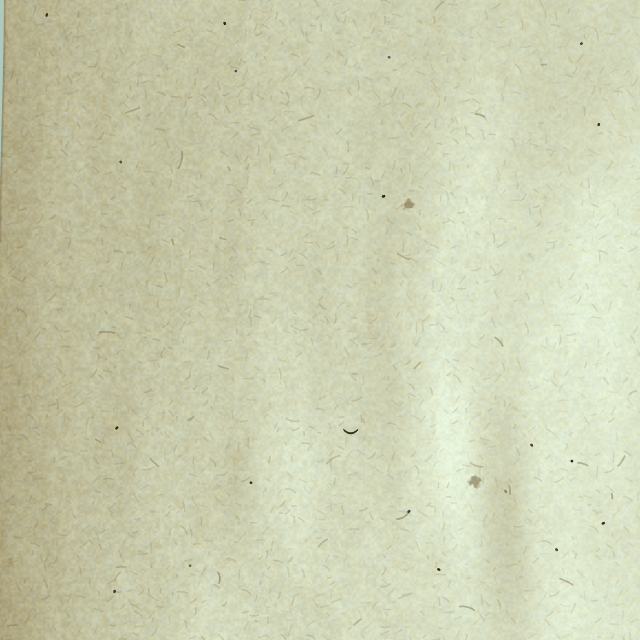
Give the GLSL for this texture, as a three.js fragment shader.

```glsl
// Aged, pale green-cream paper: a browned left edge, soft vertical folds,
// fine mottled grain, short fibres and a few dark specks.
// One tone value drives the colour ramp; marks are scattered on jittered grids.

varying vec2 vUv;

vec2 hash2(vec2 p) {
  vec3 q = fract(vec3(p.xyx) * vec3(0.1031, 0.1030, 0.0973));
  q += dot(q, q.yzx + 33.33);
  return fract((q.xx + q.yz) * q.zy);
}

float noise(vec2 p) {
  vec2 i = floor(p), f = fract(p);
  f = f * f * (3.0 - 2.0 * f);
  float low = mix(hash2(i).x, hash2(i + vec2(1.0, 0.0)).x, f.x);
  float high = mix(hash2(i + vec2(0.0, 1.0)).x, hash2(i + 1.0).x, f.x);
  return mix(low, high, f.y);
}

float fbm(vec2 p) {
  float sum = 0.0, amp = 0.5;
  for (int i = 0; i < 4; i++) {
    sum += amp * noise(p);
    p = p * 2.03 + 17.3;
    amp *= 0.5;
  }
  return sum;
}

// Soft elongated hill used for single broad folds
float fold(vec2 p, vec2 centre, vec2 size) {
  vec2 d = (p - centre) / size;
  return exp(-dot(d, d));
}

// Curved stroke along x, with half length and half width in canvas units
float stroke(vec2 p, float halfLength, float halfWidth, float bend) {
  p.y -= bend * p.x * p.x;
  p.x -= clamp(p.x, -halfLength, halfLength);
  return 1.0 - smoothstep(halfWidth, halfWidth + 0.0018, length(p));
}

// Randomly turned strokes, one at most per grid cell
float scatter(vec2 p, float cells, float share, float halfLength, float halfWidth, float seed) {
  float mask = 0.0;
  vec2 home = floor(p * cells);
  for (int y = -1; y <= 1; y++) {
    for (int x = -1; x <= 1; x++) {
      vec2 cell = home + vec2(float(x), float(y));
      vec2 place = hash2(cell + seed);
      vec2 kind = hash2(cell + seed + 71.7);
      vec2 look = hash2(cell + seed + 139.1);
      float angle = kind.y * 3.1416;
      vec2 d = p - (cell + place) / cells;
      d = mat2(cos(angle), -sin(angle), sin(angle), cos(angle)) * d;
      float mark = stroke(d, halfLength * (0.3 + look.x), halfWidth, (look.y - 0.5) * 60.0);
      mask = max(mask, mark * step(kind.x, share) * (0.4 + 0.6 * look.y));
    }
  }
  return mask;
}

// Brown stain with a ragged rim
float blot(vec2 p, vec2 centre, float radius) {
  float d = length(p - centre) + 0.006 * (noise(p * 260.0) - 0.5);
  return 1.0 - smoothstep(radius * 0.6, radius * 1.3, d);
}

void main() {
  vec2 p = vUv;

  // Broad light: brown at the left, paler to the right and below
  float tone = 0.09 + 0.5 * (1.0 - exp(-6.0 * p.x)) + 0.2 * p.x;
  tone += 0.16 * (0.5 - p.y) * smoothstep(0.0, 0.3, p.x);

  // Vertical folds that lean to the right near the top
  vec2 s = vec2(p.x - 0.35 * p.x * max(p.y - 0.55, 0.0), p.y);
  s.x += 0.02 * (noise(p * 4.0) - 0.5);
  tone += 0.30 * (fbm(s * vec2(9.0, 2.2) + 4.0) - 0.47);
  tone += 0.14 * (fbm(s * vec2(26.0, 5.0) + 31.0) - 0.47);
  tone += 0.24 * fold(s, vec2(0.715, 0.26), vec2(0.045, 0.18));
  tone += 0.12 * fold(s, vec2(0.45, 0.26), vec2(0.06, 0.15));
  tone += 0.16 * fold(s, vec2(0.92, 0.60), vec2(0.06, 0.22));
  tone += 0.14 * fold(s, vec2(0.69, 0.76), vec2(0.05, 0.13));
  tone -= 0.20 * fold(s, vec2(0.365, 0.24), vec2(0.03, 0.15));
  tone -= 0.20 * fold(s, vec2(0.79, 0.20), vec2(0.035, 0.20));
  tone -= 0.12 * fold(s, vec2(0.60, 0.52), vec2(0.03, 0.25));

  // Mottle and grain, stronger on the browned side
  float rough = mix(1.3, 0.85, p.x);
  tone += rough * 0.12 * (noise(p * 130.0) - 0.5);
  tone += rough * 0.16 * (noise(p * 290.0 + 9.0) - 0.5);
  tone += 0.10 * (fbm(p * 38.0) - 0.47);
  vec3 color = mix(vec3(0.66, 0.625, 0.475), vec3(0.90, 0.945, 0.845), clamp(tone, -0.15, 1.1));
  color += vec3(0.022, 0.0, -0.04) * (noise(p * 170.0 + 55.0) - 0.5);

  // Pale paper fibres, then fewer and longer brown ones
  vec3 brown = vec3(0.46, 0.39, 0.24);
  color = mix(color, brown, 0.20 * rough * scatter(p, 58.0, 0.5, 0.006, 0.0003, 3.0));
  color = mix(color, brown, 0.50 * scatter(p, 16.0, 0.16, 0.010, 0.0005, 211.0));

  // Stains, dark specks and one bent hair
  float stains = max(blot(p, vec2(0.638, 0.680), 0.008), blot(p, vec2(0.743, 0.248), 0.009));
  color = mix(color, brown, 0.55 * stains);
  vec3 ink = vec3(0.16, 0.13, 0.08);
  color = mix(color, ink, scatter(p, 10.0, 0.20, 0.0008, 0.0010, 307.0));
  color = mix(color, ink, 0.9 * stroke(p - vec2(0.548, 0.323), 0.010, 0.0007, 45.0));

  // Backing sheet showing past the upper left edge
  float edge = 0.007 * smoothstep(0.62, 1.0, p.y);
  color = mix(color, brown, 0.4 * (1.0 - smoothstep(0.0, 0.004, abs(p.x - edge))) * step(0.62, p.y));
  color = mix(vec3(0.69, 0.79, 0.74), color, smoothstep(edge - 0.002, edge, p.x));

  gl_FragColor = vec4(color, 1.0);
}
```
